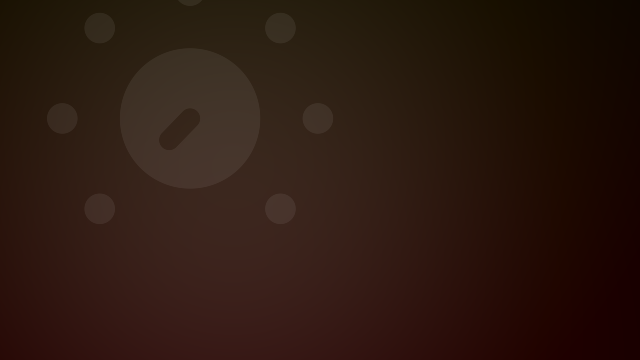
A WebGL 1 fragment shader for this background:

```glsl
precision highp float;
// A pale dial with a slanted cut-out and an open ring of dots, over a dim
// brown backdrop. The backdrop is a vertical gradient darkened by a soft
// radial falloff; the shapes are antialiased signed distance functions.

uniform vec2 u_resolution;

// Lengths are in canvas heights.
#define DIAL_CENTER vec2(0.528, 0.671)
#define DIAL_RADIUS 0.195
#define HAND_OFFSET vec2(-0.058, -0.060)
#define HAND_RADIUS 0.028
#define RING_RADIUS 0.355
#define DOT_RADIUS 0.0425
#define SHAPE_OPACITY 0.067
#define GLOW_CENTER vec2(0.648, 0.421)
#define GLOW_FALLOFF 1.25
#define SHADE_DEPTH 0.18
#define TOP_COLOR vec3(0.212, 0.180, 0.118)
#define BOTTOM_COLOR vec3(0.251, 0.130, 0.118)

const float EIGHTH_TURN = 0.7853982;

float circleDistance(vec2 p, float radius) {
    return length(p) - radius;
}

float capsuleDistance(vec2 p, vec2 end, float radius) {
    float along = clamp(dot(p, end) / dot(end, end), 0.0, 1.0);
    return length(p - end * along) - radius;
}

// Warm gradient, darkest away from the glow
vec3 backdrop(vec2 p) {
    vec2 fromGlow = p - GLOW_CENTER;
    float shade = 1.0 - exp(-GLOW_FALLOFF * dot(fromGlow, fromGlow));
    vec3 base = mix(BOTTOM_COLOR, TOP_COLOR, p.y);
    return max(base - SHADE_DEPTH * shade, 0.0);
}

// Dial minus its hand, joined with seven dots; the lowest place stays empty
float dialDistance(vec2 p) {
    float dial = circleDistance(p, DIAL_RADIUS);
    float hand = capsuleDistance(p, HAND_OFFSET, HAND_RADIUS);
    float shape = max(dial, -hand);
    for (int i = 0; i < 7; i++) {
        float angle = (float(i) - 1.0) * EIGHTH_TURN;
        vec2 dotCenter = RING_RADIUS * vec2(cos(angle), sin(angle));
        shape = min(shape, circleDistance(p - dotCenter, DOT_RADIUS));
    }
    return shape;
}

void main() {
    vec2 p = gl_FragCoord.xy / u_resolution.y;
    float halfPixel = 0.5 / u_resolution.y;

    float distanceToShape = dialDistance(p - DIAL_CENTER);
    float coverage = 1.0 - smoothstep(-halfPixel, halfPixel, distanceToShape);
    vec3 color = mix(backdrop(p), vec3(1.0), SHAPE_OPACITY * coverage);

    gl_FragColor = vec4(color, 1.0);
}
```
